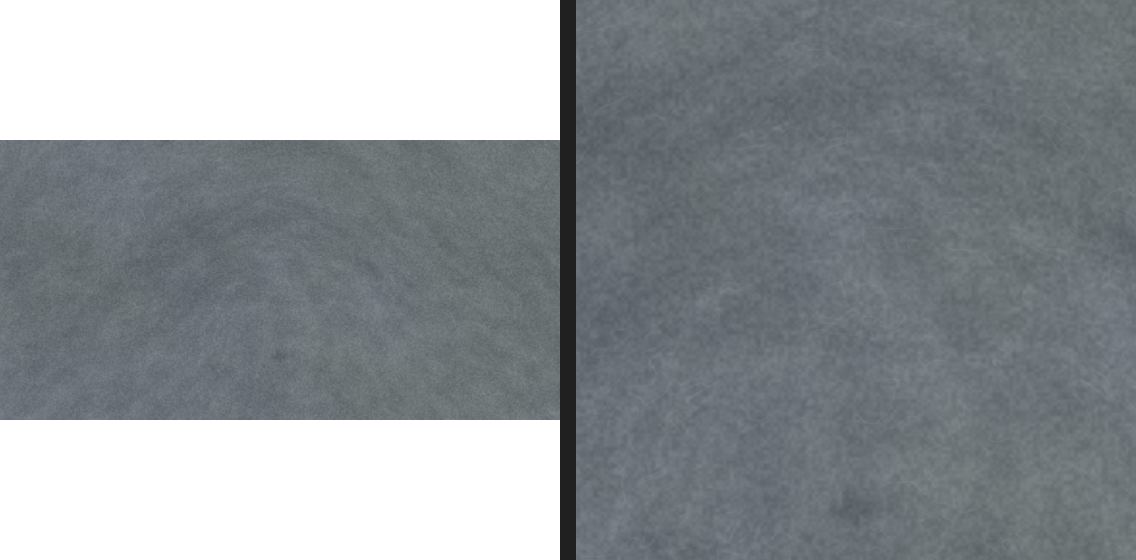
Left: the whole. Right: its middle third, enlarged.
Give the GLSL for this texture, as a Shadertoy shader.

```glsl
// A wide slab of blue-grey slate with soft clouds and fine grain on white.
const vec3 PAPER = vec3(1.0);
const vec3 SLATE = vec3(0.420, 0.444, 0.461);
const vec3 BLUE_TINT = vec3(-0.004, -0.001, 0.014);
const vec3 GREEN_TINT = vec3(0.000, 0.004, -0.006);
const float SLAB_HALF_HEIGHT = 0.25;
const float CLOUD_SCALE = 6.0;
const float CLOUD_CONTRAST = 0.085;
const float MOTTLE_SCALE = 42.0;
const float MOTTLE_CONTRAST = 0.075;
const float GRAIN_SCALE = 290.0;
const float GRAIN_CONTRAST = 0.060;
const float FLECK_SCALE = 125.0;
const float FLECK_LIGHT = 0.024;
const float STREAK_ANGLE = 0.55;
const int SPOT_COUNT = 7;
const float SPOT_DARKNESS = 0.035;

float hash(vec2 p) {
    vec3 q = fract(vec3(p.xyx) * 0.1031);
    q += dot(q, q.yzx + 33.33);
    return fract((q.x + q.y) * q.z);
}

mat2 rotation(float angle) {
    float c = cos(angle), s = sin(angle);
    return mat2(c, -s, s, c);
}

float noise(vec2 p) {
    vec2 cell = floor(p), f = fract(p);
    f = f * f * (3.0 - 2.0 * f);
    float low = mix(hash(cell), hash(cell + vec2(1.0, 0.0)), f.x);
    float high = mix(hash(cell + vec2(0.0, 1.0)), hash(cell + 1.0), f.x);
    return mix(low, high, f.y);
}

// Layered noise, centred on zero
float fbm(vec2 p) {
    float sum = 0.0, weight = 0.5;
    mat2 turn = rotation(0.65);
    for (int i = 0; i < 5; i++) {
        sum += weight * (noise(p) - 0.5);
        p = turn * p * 2.03 + 17.3;
        weight *= 0.56;
    }
    return sum;
}

// Sparse dark smudges, longer than they are tall
float smudges(vec2 p) {
    float sum = 0.0;
    for (int i = 0; i < SPOT_COUNT; i++) {
        float id = float(i);
        vec2 centre = vec2(hash(vec2(id, 3.7)), 0.3 + 0.4 * hash(vec2(id, 8.1)));
        float radius = mix(0.004, 0.011, hash(vec2(id, 5.2)));
        vec2 d = (p - centre) / (radius * vec2(1.6, 0.8));
        sum += exp(-dot(d, d)) * (0.5 + noise(p * 220.0));
    }
    return sum;
}

vec3 slate(vec2 p) {
    // Streaks climb on the left and fall on the right
    float angle = mix(STREAK_ANGLE, -STREAK_ANGLE, smoothstep(0.3, 0.75, p.x));
    vec2 along = rotation(angle) * (p - vec2(0.5)) + 4.0;
    vec2 stretched = along * vec2(0.65, 1.25);

    float clouds = fbm(stretched * CLOUD_SCALE);
    float mottle = fbm(stretched * MOTTLE_SCALE + 31.0);
    float grain = noise(p * GRAIN_SCALE) + noise(p.yx * GRAIN_SCALE * 1.7 + 9.0) - 1.0;

    // Thin pale scratches where a warped noise crosses its middle
    vec2 warp = vec2(noise(p * 90.0), noise(p * 90.0 + 51.0));
    float crossing = abs(noise(stretched * FLECK_SCALE + warp * 2.0) - 0.5);
    float patches = smoothstep(0.42, 0.72, noise(p * 55.0 + 13.0));
    float flecks = (1.0 - smoothstep(0.02, 0.11, crossing)) * patches;

    float shade = clouds * CLOUD_CONTRAST + mottle * MOTTLE_CONTRAST;
    shade += grain * GRAIN_CONTRAST * 0.75 + flecks * FLECK_LIGHT;
    shade -= smudges(p) * SPOT_DARKNESS;

    // The lower left is a little paler than the top
    shade += 0.022 * (0.5 - p.y) - 0.004 * (p.x - 0.5);

    float blueness = smoothstep(-0.25, 0.3, fbm(p * 4.0 + 70.0) + 0.3 * (0.45 - p.x));
    return SLATE + shade + mix(GREEN_TINT, BLUE_TINT, blueness);
}

void mainImage(out vec4 fragColor, in vec2 fragCoord) {
    vec2 p = (fragCoord - 0.5 * iResolution.xy) / iResolution.y + 0.5;
    float pixel = 1.0 / iResolution.y;
    float edge = abs(p.y - 0.5) - SLAB_HALF_HEIGHT;
    float inside = 1.0 - smoothstep(-0.5 * pixel, 0.5 * pixel, edge);
    fragColor = vec4(mix(PAPER, slate(p), inside), 1.0);
}
```
